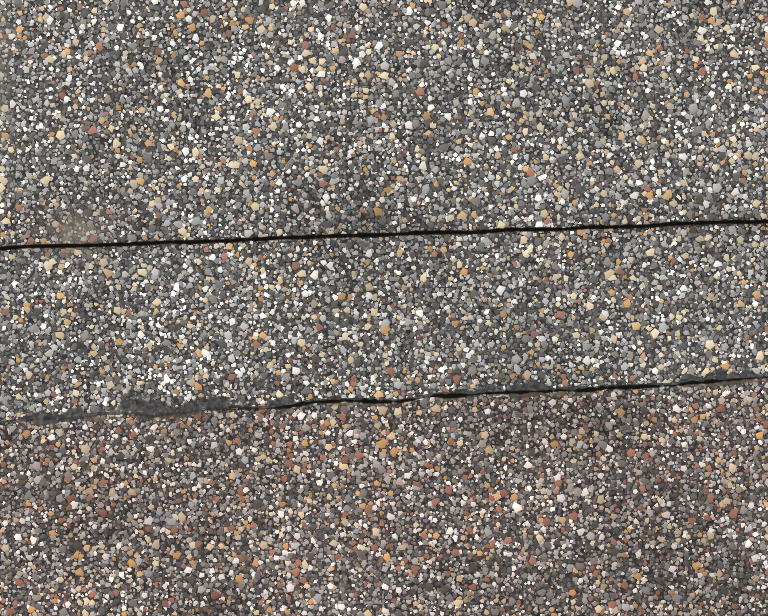
A WebGL 1 fragment shader for this texture:

```glsl
precision highp float;
// Exposed-aggregate paving: packed angular stone chips crossed by two dark, slightly tilted joints.
uniform vec2 u_resolution;

#define FINE_SCALE 158.0
#define MEDIUM_SCALE 112.0
#define LARGE_SCALE 76.0
#define JOINT_WIDTH 0.0030
#define WHITE_SHARE 0.14
#define STAIN_DEPTH 0.13
#define MORTAR vec3(0.285, 0.275, 0.27)
#define TAR vec3(0.25, 0.25, 0.255)
#define TAN vec3(0.83, 0.76, 0.64)
#define OCHRE vec3(0.78, 0.60, 0.40)
#define RUST vec3(0.64, 0.46, 0.39)
#define DUST vec3(0.58, 0.54, 0.48)

vec3 hash3(vec2 p) {
  vec3 q = fract(p.xyx * vec3(0.1031, 0.1030, 0.0973));
  q += dot(q, q.yxz + 33.33);
  return fract((q.xxy + q.yzz) * q.zyx);
}

float noise(vec2 p) {
  vec2 i = floor(p), f = fract(p);
  f = f * f * (3.0 - 2.0 * f);
  return mix(mix(hash3(i).x, hash3(i + vec2(1, 0)).x, f.x),
             mix(hash3(i + vec2(0, 1)).x, hash3(i + vec2(1, 1)).x, f.x), f.y);
}

float fbm(vec2 p) {
  float sum = 0.0, gain = 0.5;
  for (int i = 0; i < 4; i++) {
    sum += gain * noise(p);
    p = p * 2.03 + 17.0;
    gain *= 0.5;
  }
  return sum / 0.9375;
}

// Mostly grey chips, some white, and a share of warm ones
vec3 chipColour(vec3 h, float warmth, float redness) {
  vec3 colour = mix(0.31, 0.72, h.x) * mix(vec3(1.04, 1.0, 0.94), vec3(0.99, 1.0, 1.01), h.z);
  if (h.y > 1.0 - WHITE_SHARE) return vec3(0.90, 0.89, 0.865) * mix(0.9, 1.07, h.x);
  if (h.y < warmth) {
    colour = mix(TAN, OCHRE, smoothstep(0.45, 0.9, h.z));
    colour = mix(colour, RUST, step(h.x, 0.16 + 0.26 * redness));
    colour *= mix(0.85, 1.06, fract(h.x * 7.0));
  }
  return colour;
}

// Distance ratio to an irregular five-sided chip, 1 at its edge
float chipShape(vec2 offset, vec3 form) {
  float d = 0.5 * length(offset);
  for (int k = 0; k < 5; k++) {
    float vary = fract(form.z * (7.13 + 5.37 * float(k)));
    float angle = 6.2832 * form.x + 1.2566 * float(k) + 0.7 * (vary - 0.5);
    d = max(d, dot(offset, vec2(cos(angle), sin(angle))) / mix(0.72, 1.3, vary));
  }
  return d / mix(0.28, 0.47, form.y);
}

// One layer of chips laid over the ground
vec3 addChips(vec3 ground, vec2 p, float scale, float cover, float warmth, float redness) {
  vec2 g = p * scale, cell = floor(g), nearestOffset = vec2(0.0);
  vec3 nearestHash = vec3(0.0);
  float nearest = 9.0;
  for (int y = -1; y <= 1; y++) {
    for (int x = -1; x <= 1; x++) {
      vec2 id = cell + vec2(x, y);
      vec3 place = hash3(id + scale);
      if (place.z > cover) continue;
      vec2 offset = g - id - mix(vec2(0.1), vec2(0.9), place.xy);
      float d = chipShape(offset, hash3(id + scale * 3.0 + 71.0));
      if (d < nearest) {
        nearest = d;
        nearestOffset = offset;
        nearestHash = hash3(id + scale * 5.0 + 139.0);
      }
    }
  }
  float soft = 0.08 + 1.0 * scale / u_resolution.y;
  vec3 colour = chipColour(nearestHash, warmth, redness);
  colour *= 1.03 + 0.2 * dot(nearestOffset, vec2(-0.5, 0.8));
  ground *= 1.0 - 0.22 * (1.0 - smoothstep(1.0, 1.5, nearest));
  return mix(ground, colour, 1.0 - smoothstep(1.0 - soft, 1.0 + soft, nearest));
}

void main() {
  vec2 p = gl_FragCoord.xy / u_resolution.y;
  float pixel = 1.0 / u_resolution.y;

  // Signed heights above the sawn joint and the ragged joint
  float sawn = p.y - 0.597 - 0.035 * p.x - 0.003 * (noise(vec2(p.x * 22.0, 3.0)) - 0.5);
  float ragged = p.y - 0.314 - 0.058 * p.x - 0.012 * (fbm(vec2(p.x * 14.0, 8.0)) - 0.5);
  float lowerSlab = 1.0 - smoothstep(-0.01, 0.01, ragged);

  // Mortar and three sizes of aggregate
  vec3 colour = MORTAR * (0.65 + 0.8 * noise(p * 230.0));
  colour = addChips(colour, p, FINE_SCALE, 0.92, 0.07, lowerSlab);
  colour = addChips(colour, p, MEDIUM_SCALE, 0.58, 0.14 + 0.05 * lowerSlab, lowerSlab);
  colour = addChips(colour, p, LARGE_SCALE, 0.20, 0.42, lowerSlab);

  // Broad stains and pale dusty wear
  colour *= 1.07 - STAIN_DEPTH * smoothstep(0.4, 0.75, fbm(p * 6.0 + 4.0)) - 0.05 * lowerSlab;
  colour *= mix(vec3(1.0), vec3(1.025, 0.985, 0.975), lowerSlab);
  vec2 spot = (p - vec2(0.125, 0.622)) * vec2(26.0, 30.0);
  float dust = exp(-dot(spot, spot)) + 0.6 * exp(-p.x * 70.0) * smoothstep(0.62, 0.85, p.y);
  colour = mix(colour, DUST, 0.75 * dust * (0.6 + 0.4 * noise(p * 90.0)));

  // Tar smears along the ragged joint
  float roughness = fbm(p * 60.0) - 0.5, tar = 0.0;
  for (int i = 0; i < 3; i++) {
    float k = float(i);
    vec2 q = vec2(p.x - 0.23 - 0.113 * k, ragged - 0.014 + 0.004 * k);
    float d = length(q / vec2(0.040 - 0.008 * k, 0.017 - 0.003 * k)) + 1.8 * roughness;
    tar = max(tar, 1.0 - smoothstep(0.8, 1.05, d));
  }
  float seam = 0.009 * smoothstep(0.45, 0.7, fbm(vec2(p.x * 16.0, 31.0))) + 0.002;
  tar = max(tar, 1.0 - smoothstep(0.7, 1.2, abs(ragged - 0.003) / seam + 2.4 * roughness));
  colour = mix(colour, TAR * (0.8 + 0.45 * noise(p * 180.0)), 0.8 * tar);

  // Brown lip and dark joint openings
  float lip = exp(-pow((ragged + 0.005) / 0.003, 2.0)) * smoothstep(0.3, 0.7, noise(vec2(p.x * 18.0, 5.0)));
  colour = mix(colour, vec3(0.40, 0.35, 0.27), 0.6 * lip);
  float edge = 0.0016 * (noise(p * 130.0) - 0.5);
  float sawnCut = 1.0 - smoothstep(-pixel, pixel, abs(sawn) + edge - JOINT_WIDTH);
  float raggedWidth = JOINT_WIDTH * mix(0.1, 1.1, noise(vec2(p.x * 25.0, 12.0)));
  float raggedCut = 1.0 - smoothstep(-pixel, pixel, abs(ragged) + 2.0 * edge - raggedWidth);
  raggedCut *= mix(0.25, 0.95, smoothstep(0.3, 0.5, p.x));
  colour *= 1.0 - 0.2 * exp(-abs(sawn) * 180.0);
  colour = mix(colour, vec3(0.08, 0.07, 0.06), max(sawnCut, raggedCut));

  gl_FragColor = vec4(clamp(colour, 0.0, 1.0), 1.0);
}
```
